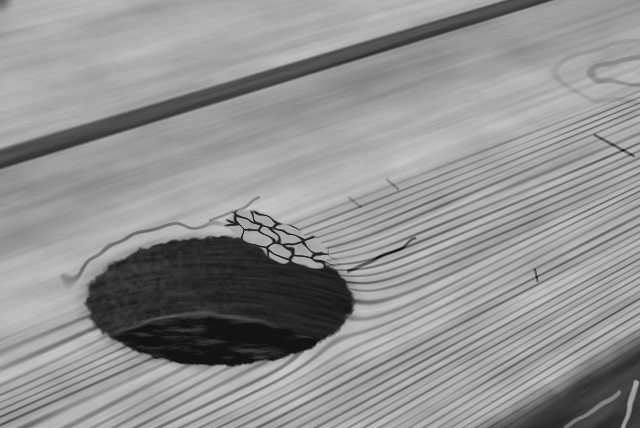
Reproduce this texture procedurally as a WebGL 2 fragment shader.

```glsl
#version 300 es
precision highp float;
uniform vec2 u_resolution;
out vec4 fragColor;

float hash(vec2 p) {
  return fract(sin(dot(p, vec2(127.1, 311.7))) * 43758.5453);
}

float noise(vec2 p) {
  vec2 i = floor(p), f = fract(p);
  f = f * f * (3.0 - 2.0 * f);
  return mix(mix(hash(i), hash(i + vec2(1, 0)), f.x),
             mix(hash(i + vec2(0, 1)), hash(i + vec2(1, 1)), f.x), f.y);
}

float fbm(vec2 p) {
  float sum = 0.0, amp = 0.53;
  for (int i = 0; i < 4; i++) {
    sum += amp * noise(p);
    p = p * 2.1 + 7.3;
    amp *= 0.5;
  }
  return sum;
}

// Soft stroke from a to b, 1 on the line and 0 away from it
float stroke(vec2 p, vec2 a, vec2 b, float width) {
  vec2 ab = b - a;
  float t = clamp(dot(p - a, ab) / dot(ab, ab), 0.0, 1.0);
  return 1.0 - smoothstep(width * 0.3, width, length(p - a - ab * t));
}

// Gap between the two nearest cell centres: 0 on cell borders
float cellBorder(vec2 p) {
  vec2 cell = floor(p);
  float near = 9.0, next = 9.0;
  for (int k = 0; k < 9; k++) {
    vec2 c = cell + vec2(k % 3 - 1, k / 3 - 1);
    float d = length(c + 0.15 + 0.7 * vec2(hash(c), hash(c + 31.7)) - p);
    next = min(next, max(near, d));
    near = min(near, d);
  }
  return next - near;
}

// Wood grain: s runs across the fibres, x along them
float grain(float s, float x, float focus) {
  float fibres = fbm(vec2(s * 260.0, x * 3.0)) - 0.5;
  float phase = s * 165.0 + 1.6 * noise(vec2(s * 45.0, x * 1.3));
  float ridge = abs(fract(phase) - 0.5) * 2.0;
  float groove = 1.0 - smoothstep(0.05, 0.55, ridge);
  groove *= 0.35 + 0.85 * noise(vec2(floor(phase) * 3.7, x * 5.0));
  return fibres * mix(0.13, 0.2, focus) - groove * 0.27 * focus;
}

float plankTone(vec2 p, float s, float focus) {
  float tone = 0.665 + 0.03 * focus;
  tone += 0.12 * (fbm(vec2(s * 55.0, p.x * 2.5)) - 0.5);
  tone += 0.10 * (fbm(p * vec2(9.0, 16.0)) - 0.5);
  tone -= 0.09 * smoothstep(0.365, 0.32, s) * smoothstep(0.303, 0.308, s);
  tone += 0.05 * exp(-pow((s - 0.385) / 0.016, 2.0));
  return tone + grain(s, p.x, focus);
}

// Oval growth rings around a knot
float knot(vec2 p, vec2 center) {
  vec2 q = (p - center) * vec2(1.0, 2.6);
  float r = length(q) + 0.05 * noise(p * 18.0);
  float rings = smoothstep(0.55, 1.0, sin(r * 65.0));
  return rings * 0.13 * smoothstep(0.31, 0.1, r) + 0.3 * smoothstep(0.07, 0.02, r);
}

float holeTone(vec2 p, vec2 q) {
  float arcs = fbm(vec2(q.x * 4.0, (q.y + 0.35 * q.x * q.x) * 26.0));
  float grit = fbm(p * 95.0);
  float wall = 0.06 + 0.13 * arcs + 0.13 * grit * smoothstep(1.1, -0.9, q.x);
  float ledge = 0.255 - 0.9 * pow(p.x - 0.49, 2.0) + 0.012 * noise(p * 25.0) - p.y;
  float lumps = smoothstep(0.5, 0.8, fbm(vec2(p.x * 14.0, p.y * 60.0)));
  float below = 0.075 + 0.16 * lumps;
  float tone = mix(wall, below, smoothstep(-0.004, 0.006, ledge));
  return tone + 0.13 * exp(-pow((ledge + 0.004) / 0.005, 2.0)) * smoothstep(0.85, 0.2, abs(q.x + 0.15));
}

void main() {
  vec2 p = gl_FragCoord.xy / u_resolution.y;
  vec2 vanish = vec2(4.37, 1.94);
  vec2 holeCenter = vec2(0.512, 0.296), holeRadius = vec2(0.309, 0.15);
  vec2 q = (p - holeCenter) / holeRadius;
  float rim = length(q) - 1.0;

  // Planks, with fibres bending beside the hole
  float s = (vanish.y - p.y) / (vanish.x - p.x);
  float bend = exp(-6.0 * max(rim, 0.0)) * smoothstep(0.3, 1.1, q.x);
  float focus = smoothstep(0.386, 0.412, s);
  float tone = plankTone(p, s + 0.014 * bend, focus);
  tone -= knot(p, vec2(1.5, 0.83));
  tone -= 0.3 * smoothstep(0.04, 0.0, length(p - vec2(0.0, 1.0)));

  // Gap between the planks
  float gap = smoothstep(0.2935, 0.2962, s) * smoothstep(0.3068, 0.3045, s);
  float gapTone = 0.31 + 0.12 * (fbm(vec2(s * 500.0, p.x * 6.0)) - 0.5);
  gapTone -= 0.09 * smoothstep(0.300, 0.305, s);
  tone = mix(tone, gapTone, gap);

  // Shaded front edge with pale splinters
  float edge = 0.6 * (p.x - 1.13) - p.y + 0.03 * (fbm(p * 14.0) - 0.5);
  float frontTone = 0.12 + 0.22 * fbm(vec2(s * 70.0, p.x * 7.0));
  tone = mix(tone, frontTone, smoothstep(-0.035, 0.055, edge));
  vec2 wobble = 0.012 * vec2(noise(p * 30.0), noise(p * 30.0 + 9.0));
  tone += 0.4 * stroke(p + wobble, vec2(1.46, 0.0), vec2(1.49, 0.11), 0.008);
  tone += 0.25 * stroke(p + wobble, vec2(1.33, 0.01), vec2(1.45, 0.09), 0.007);

  // Scratches and hairline cracks
  tone -= 0.3 * stroke(p, vec2(1.39, 0.684), vec2(1.48, 0.636), 0.005);
  tone -= 0.3 * stroke(p, vec2(1.25, 0.37), vec2(1.256, 0.343), 0.004);
  tone -= 0.15 * stroke(p, vec2(0.905, 0.58), vec2(0.93, 0.558), 0.005);
  tone -= 0.13 * stroke(p, vec2(0.817, 0.537), vec2(0.842, 0.517), 0.005);
  tone -= 0.35 * stroke(p + wobble, vec2(0.82, 0.37), vec2(0.98, 0.445), 0.006);
  tone -= 0.2 * stroke(p + wobble, vec2(0.5, 0.49), vec2(0.61, 0.54), 0.005);
  float arc = abs(rim - 0.2 - 0.16 * (noise(p * 22.0) - 0.5));
  tone -= 0.26 * smoothstep(0.035, 0.008, arc) * smoothstep(0.1, 0.5, q.y) * smoothstep(0.2, -0.2, q.x);

  // Hole with a frayed rim
  float fray = rim + 0.08 * (fbm(p * 55.0) - 0.5);
  tone -= 0.16 * smoothstep(0.12, 0.0, rim) * noise(vec2(s * 400.0, p.x * 9.0));
  tone = mix(tone, holeTone(p, q), smoothstep(0.025, -0.025, fray));

  // Cracked chips along the upper rim
  vec2 c = p - vec2(0.655, 0.437);
  c.y += 0.42 * c.x;
  float patch_ = length(c / vec2(0.135, 0.046)) + 0.35 * (noise(p * 38.0) - 0.5);
  float border = cellBorder(vec2(c.x * 19.0 - c.y * 12.0, c.y * 38.0) + 0.5 * noise(p * 45.0));
  float chips = mix(0.13, 0.66 + 0.1 * (fbm(p * 40.0) - 0.5), smoothstep(0.04, 0.22, border));
  tone = mix(tone, chips, smoothstep(1.05, 0.9, patch_));

  fragColor = vec4(vec3(clamp(tone, 0.05, 0.8)), 1.0);
}
```
